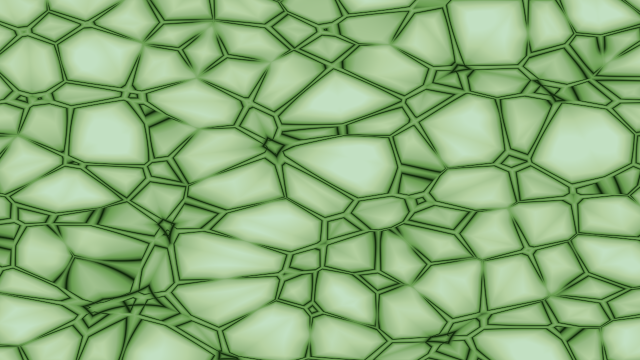
This texture is drawn by a Shadertoy shader. Its source:

```glsl
// Green faceted cells, stretched sideways, with thin dark seams that meet in pale hubs.
// The distances to the three nearest scattered points give the facets: their
// difference is folded at zero to draw paired seams and star-shaped gaps.

vec2 hash2(vec2 cell) {
    vec3 h = fract(cell.xyx * vec3(0.1031, 0.1030, 0.0973));
    h += dot(h, h.yzx + 33.33);
    return fract((h.xx + h.yz) * h.zy);
}

// Distances to the nearest, second and third nearest points, in rising order
vec3 nearestThree(vec2 p) {
    vec2 base = floor(p);
    vec3 near = vec3(9.0);
    for (int y = -2; y <= 2; y++) {
        for (int x = -2; x <= 2; x++) {
            vec2 cell = base + vec2(x, y);
            float d = length(cell + hash2(cell + 37.0) - p);
            if (d < near.x) near = vec3(d, near.xy);
            else if (d < near.y) near = vec3(near.x, d, near.y);
            else near.z = min(near.z, d);
        }
    }
    return near;
}

// Height of the relief: zero on the seams, highest in the middle of a facet
float facetHeight(vec2 p) {
    vec3 near = nearestThree(p);
    float height = 2.4 * abs(near.z - near.y - 0.1 * near.x);

    // Soft dark rings in the widest gaps between points
    height = min(height, 1.5 * abs(near.x - 0.88));

    // Seams fade out close to the hubs
    return height + 0.18 * exp(-70.0 * near.x * near.x);
}

float ramp(float from, float to, float v) {
    return clamp((v - from) / (to - from), 0.0, 1.0);
}

vec3 leafColour(float height) {
    vec3 colour = vec3(0.05, 0.15, 0.035);
    colour = mix(colour, vec3(0.19, 0.33, 0.13), ramp(0.004, 0.018, height));
    colour = mix(colour, vec3(0.29, 0.47, 0.22), ramp(0.018, 0.035, height));
    colour = mix(colour, vec3(0.41, 0.62, 0.31), ramp(0.035, 0.075, height));
    colour = mix(colour, vec3(0.58, 0.72, 0.51), ramp(0.075, 0.22, height));
    colour = mix(colour, vec3(0.71, 0.82, 0.63), ramp(0.22, 0.55, height));
    return mix(colour, vec3(0.76, 0.88, 0.76), ramp(0.55, 1.0, height));
}

void mainImage(out vec4 fragColor, in vec2 fragCoord) {
    // Average a 2 by 2 grid of samples to smooth the seams
    vec3 sum = vec3(0.0);
    for (int i = 0; i < 4; i++) {
        vec2 offset = 0.5 * vec2(i % 2, i / 2) - 0.25;
        vec2 uv = (fragCoord + offset) / iResolution.y;
        sum += leafColour(facetHeight(uv * vec2(4.1, 6.6)));
    }
    fragColor = vec4(sum / 4.0, 1.0);
}
```
